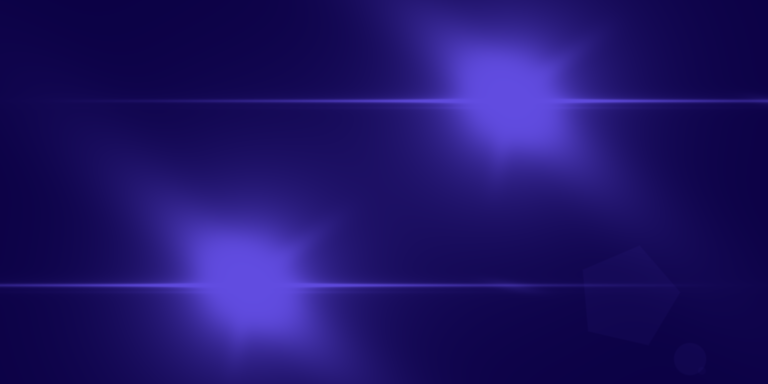
Give the GLSL for this background, as a Shadertoy shader.

```glsl
// Two violet lens flares with long horizontal streaks and faint ghosts on deep indigo.

const vec3 INDIGO = vec3(0.042, 0.002, 0.265);
const vec3 VIOLET = vec3(0.380, 0.298, 0.880);
const float TAU = 6.2831853;

// Coordinates along and across an axis at the given angle
vec2 toAxis(vec2 p, float angle) {
    float c = cos(angle), s = sin(angle);
    return vec2(c * p.x + s * p.y, c * p.y - s * p.x);
}

float gauss(float x, float width) {
    float k = x / width;
    return exp(-k * k);
}

// Thin one-sided ray leaving the centre
float ray(vec2 p, float angle, float reach, float width) {
    vec2 q = toAxis(p, angle);
    float fade = smoothstep(0.0, 0.12, q.x) * (1.0 - smoothstep(0.1, reach, q.x));
    return fade * gauss(q.y, width * (0.6 + max(q.x, 0.0)));
}

// Wide two-sided beam that spreads and fades outwards
float beam(vec2 p, float angle) {
    vec2 q = toAxis(p, angle);
    float along = abs(q.x);
    return exp(-2.8 * along) * gauss(q.y, 0.05 + 0.13 * along);
}

// Horizontal line with a soft halo and a faint second line below
float streak(vec2 p, float reach) {
    float along = abs(p.x);
    float taper = pow(max(1.0 - along / reach, 0.0), 1.3);
    float line = 0.75 * taper * gauss(p.y, 0.0045);
    float halo = 0.45 * exp(-2.6 * along) * exp(-abs(p.y) / 0.012);
    float echo = 0.12 * exp(-3.0 * along) * gauss(p.y + 0.018, 0.004);
    return line + halo + echo;
}

// Small tilted smear lying on the streak
float smear(vec2 p, float angle) {
    vec2 q = toAxis(p, angle);
    return gauss(q.x, 0.07) * gauss(q.y, 0.013);
}

float flare(vec2 p) {
    float r = length(p);
    float light = 1.45 * exp(-6.3 * r) + 0.5 * gauss(r, 0.11);
    light += 0.45 * beam(p, -0.72);
    light += 0.13 * ray(p, 0.62, 0.40, 0.035);
    light += 0.09 * ray(p, 4.54, 0.32, 0.035);
    light += streak(p + vec2(0.0, 0.006), 1.22);
    light += 0.13 * smear(p - vec2(0.69, -0.009), -0.17);
    return light;
}

// Signed distance to the sides of a regular pentagon with a corner at the given angle
float pentagon(vec2 p, float radius, float angle) {
    float sector = TAU / 5.0;
    float a = mod(atan(p.y, p.x) - angle, sector) - 0.5 * sector;
    return length(p) * cos(a) - radius * cos(0.5 * sector);
}

float fill(float dist, float edge) {
    return 1.0 - smoothstep(-edge, edge, dist);
}

void mainImage(out vec4 fragColor, in vec2 fragCoord) {
    vec2 p = fragCoord / iResolution.y;
    float edge = max(1.0 / iResolution.y, 0.003);

    // Flares
    float light = flare(p - vec2(1.328, 0.743)) + flare(p - vec2(0.646, 0.263));

    // Ghosts
    light += 0.050 * fill(pentagon(p - vec2(1.635, 0.227), 0.137, 1.344), edge);
    light += 0.055 * fill(length(p - vec2(1.797, 0.065)) - 0.042, edge);
    light += 0.035 * fill(length(p - vec2(1.828, 0.034)) - 0.010, edge);

    // Soft saturation keeps the cores flat
    light /= pow(1.0 + pow(light, 6.0), 1.0 / 6.0);
    fragColor = vec4(mix(INDIGO, VIOLET, light), 1.0);
}
```
